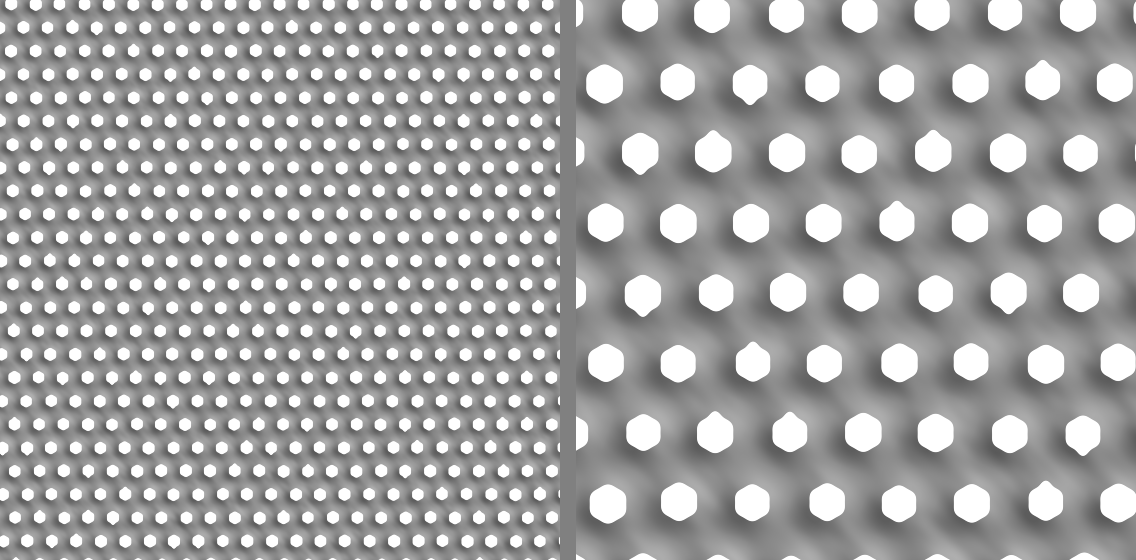
Left, the full canvas; right, a detail of the centre.
This pattern is drawn by a WebGL 2 fragment shader. Its source:

```glsl
#version 300 es
precision highp float;
// Perforated grey sheet: staggered rows of white, slightly ragged holes.
// Each hole sits in a soft swelling lit from the upper right; the slopes of
// neighbouring swellings are summed to shade the metal between the holes.

uniform vec2 u_resolution;
out vec4 fragColor;

const vec2  PITCH       = vec2(0.04359, 0.04167); // hole spacing: 23 across, 24 down
const vec2  FIRST_HOLE  = vec2(0.0495, 0.0339);   // a hole of the lowest full row
const float ROW_SLANT   = -0.0085;                // sideways drift with height
const float HOLE_RADIUS = 0.0109;
const float RADIUS_VARY = 0.07;
const float HEX_AMOUNT  = 0.035;                  // six-sided flattening
const float NUB_SIZE    = 0.17;                   // small burr above or below
const float NUB_SHARE   = 0.2;
const float JITTER      = 0.0008;
const float SWELL_WIDTH = 0.0126;
const vec2  LIGHT_DIR   = vec2(0.75, 0.66);
const float SHADE_GAIN  = 2.0;
const float GRAIN       = 0.028;
const vec2  GRAIN_SCALE = vec2(60.0, 150.0);      // along and across the streaks
const vec3  HOLE_WHITE  = vec3(1.0);
const vec3  METAL_MID   = vec3(0.545);
const vec3  METAL_DARK  = vec3(0.375);
const vec3  METAL_LIGHT = vec3(0.665);

float hash(vec2 p) {
    return fract(sin(dot(p, vec2(12.9898, 78.233))) * 43758.5453);
}

float valueNoise(vec2 p) {
    vec2 cell = floor(p);
    vec2 f = fract(p);
    f = f * f * (3.0 - 2.0 * f);
    float low = mix(hash(cell), hash(cell + vec2(1.0, 0.0)), f.x);
    float high = mix(hash(cell + vec2(0.0, 1.0)), hash(cell + 1.0), f.x);
    return mix(low, high, f.y);
}

// Centre of a hole, with its row stagger, drift and jitter
vec2 rowStart(float row) {
    float y = row * PITCH.y;
    return FIRST_HOLE + vec2(ROW_SLANT * y - 0.5 * PITCH.x * mod(row, 2.0), y);
}

vec2 holeCentre(vec2 id) {
    vec2 offset = vec2(hash(id), hash(id + 17.3)) - 0.5;
    return rowStart(id.y) + vec2(id.x * PITCH.x, 0.0) + offset * 2.0 * JITTER;
}

// Signed distance to the ragged outline of one hole
float holeDistance(vec2 v, vec2 id) {
    float angle = atan(v.y, v.x + 1e-6);
    float outline = 1.0 + RADIUS_VARY * (hash(id + 5.1) - 0.5);
    outline -= HEX_AMOUNT * cos(6.0 * angle);
    float side = hash(id + 9.7) < 0.6 ? 1.0 : -1.0;
    float hasNub = step(hash(id + 31.9), NUB_SHARE);
    outline += hasNub * NUB_SIZE * pow(max(side * sin(angle), 0.0), 24.0);
    return length(v) - HOLE_RADIUS * outline;
}

void main() {
    vec2 p = gl_FragCoord.xy / u_resolution;
    float pixel = 1.0 / min(u_resolution.x, u_resolution.y);

    // Gather slope and nearest outline from the surrounding holes
    float nearestRow = round((p.y - FIRST_HOLE.y) / PITCH.y);
    float slope = 0.0;
    float edge = 1.0;
    for (int j = -1; j <= 1; j++) {
        float row = nearestRow + float(j);
        float nearestColumn = round((p.x - rowStart(row).x) / PITCH.x);
        for (int i = -1; i <= 1; i++) {
            vec2 id = vec2(nearestColumn + float(i), row);
            vec2 v = p - holeCentre(id);
            vec2 t = v / SWELL_WIDTH;
            slope += dot(t, LIGHT_DIR) * exp(-0.5 * dot(t, t));
            edge = min(edge, holeDistance(v, id));
        }
    }

    // Metal tone from the slope, with faint diagonal streaks
    float tone = clamp(slope * SHADE_GAIN, -1.0, 1.0);
    vec3 colour = mix(METAL_MID, tone < 0.0 ? METAL_DARK : METAL_LIGHT, abs(tone));
    vec2 streak = vec2(p.x - p.y, p.x + p.y) * 0.7071;
    colour += GRAIN * (valueNoise(streak * GRAIN_SCALE) * 2.0 - 1.0);

    // Punched holes
    float hole = 1.0 - smoothstep(-0.6 * pixel, 0.6 * pixel, edge);
    fragColor = vec4(mix(colour, HOLE_WHITE, hole), 1.0);
}
```
